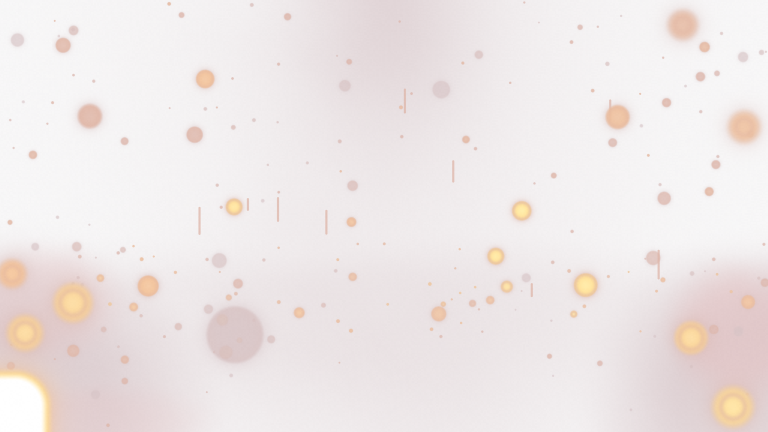
Give the GLSL for this background, as a Shadertoy shader.

```glsl
// Pale misty backdrop with warm bokeh lamps, drifting dust and thin sparks.

const vec3 PAPER = vec3(0.970, 0.968, 0.970);
const vec3 MIST  = vec3(0.860, 0.800, 0.810);
const vec3 BLUSH = vec3(0.900, 0.750, 0.750);
const vec3 MAUVE = vec3(0.840, 0.770, 0.780);
const vec3 CLAY  = vec3(0.870, 0.710, 0.660);
const vec3 AMBER = vec3(0.960, 0.760, 0.580);
const vec3 GOLD  = vec3(1.000, 0.880, 0.590);

float hash(vec2 p) {
    return fract(sin(dot(p, vec2(127.1, 311.7))) * 43758.545);
}

vec2 hash2(vec2 p) {
    return vec2(hash(p), hash(p + 19.7));
}

float bell(float x, float center, float width) {
    float t = (x - center) / width;
    return exp(-t * t);
}

// Layered sines give the mist its slow uneven drift.
float drift(vec2 p) {
    float sum = 0.0, amp = 0.5;
    for (int i = 0; i < 4; i++) {
        sum += amp * sin(p.x + 1.3 * sin(p.y)) * cos(p.y * 0.8);
        p = mat2(1.5, 1.1, -1.1, 1.5) * p + 1.7;
        amp *= 0.5;
    }
    return sum;
}

// Soft elliptical cloud: 1 at its center, 0 at its border.
float cloud(vec2 p, vec2 center, vec2 size) {
    return smoothstep(1.1, 0.45, length((p - center) / size));
}

vec3 mistyWall(vec2 p, float aspect) {
    float n = drift(p * 7.0);
    vec2 q = p + 0.03 * n;
    float mid = 0.5 * aspect;
    float column = bell(q.x, mid + 0.01, 0.20) * smoothstep(0.52, 0.95, p.y);
    float middle = bell(q.x, mid, 0.50);
    float ground = smoothstep(0.46, 0.32, q.y) * smoothstep(-0.1, 0.25, p.y);
    float left = cloud(q, vec2(0.0), vec2(0.50, 0.46));
    float right = cloud(q, vec2(aspect, 0.04), vec2(0.43, 0.42));
    float haze = 0.48 * column + 0.28 * middle + 0.20 * ground;
    haze += 0.72 * max(left, right) + 0.06 * n * middle;
    vec3 col = mix(PAPER, MIST, clamp(haze, 0.0, 1.0));
    float warm = cloud(q, vec2(aspect - 0.07, 0.23), vec2(0.18));
    warm += 0.6 * cloud(q, vec2(0.10, 0.30), vec2(0.20, 0.14));
    warm += 0.5 * cloud(q, vec2(0.22, 0.02), vec2(0.28, 0.10));
    return mix(col, BLUSH, 0.45 * warm);
}

// Heat runs from mauve (0) through clay and amber to gold (1).
vec3 heatColor(float heat) {
    vec3 col = mix(MAUVE, CLAY, smoothstep(0.0, 0.35, heat));
    col = mix(col, AMBER, smoothstep(0.35, 0.65, heat));
    return mix(col, GOLD, smoothstep(0.65, 1.0, heat));
}

vec3 lamp(vec3 col, vec2 p, vec2 center, float r, float heat, float blur, float alpha) {
    float pixel = 1.0 / iResolution.y;
    float dist = length(p - center);
    float d = dist - r;
    float soft = max(blur * r, pixel);
    float halo = exp(-max(d, 0.0) / (r * (0.18 + 0.6 * blur)));
    col = mix(col, heatColor(0.28 * heat), 0.55 * halo * alpha);
    float core = heat * smoothstep(r, 0.0, dist);
    vec3 fill = heatColor(heat) + vec3(0.01, 0.05, 0.08) * core;
    fill = mix(fill, CLAY, 0.55 * heat * bell(d, -soft, 0.12 * r + pixel));
    return mix(col, fill, alpha * smoothstep(soft, -soft, d));
}

// One lamp per grid cell; odds are given for the sky (x) and the floor (y).
vec3 scatter(vec3 col, vec2 p, float cell, float maxR, vec2 odds, float seed) {
    vec2 id = floor(p / cell);
    vec2 rnd = hash2(id + seed);
    vec2 rnd2 = hash2(id + seed + 53.0);
    float r = maxR * mix(0.4, 1.0, rnd2.x);
    vec2 center = (id + 0.5) * cell + (rnd - 0.5) * (cell - 2.8 * r);
    float floorBand = bell(center.y, 0.31, 0.13);
    float skyBand = smoothstep(0.42, 0.70, center.y);
    float odd = odds.x * skyBand + odds.y * floorBand;
    float present = step(hash(id + seed + 91.0), odd);
    float heat = rnd2.y * mix(0.55, 0.95, floorBand);
    return lamp(col, p, center, r, heat, 0.12, present * mix(0.5, 0.9, rnd2.y));
}

// Short upright sparks spread along the width by the golden ratio.
vec3 sparks(vec3 col, vec2 p, float aspect) {
    for (int i = 0; i < 9; i++) {
        float k = float(i);
        vec2 c = vec2(mix(0.25, 0.95, fract(k * 0.618 + 0.16)) * aspect,
                      mix(0.32, 0.86, hash(vec2(k, 4.0))));
        float len = mix(0.012, 0.034, hash(vec2(k, 8.0)));
        float d = length(vec2(p.x - c.x, max(abs(p.y - c.y) - len, 0.0)));
        col = mix(col, CLAY, 0.75 * smoothstep(0.004, 0.001, d));
    }
    return col;
}

void mainImage(out vec4 fragColor, in vec2 fragCoord) {
    vec2 p = fragCoord / iResolution.y;
    float aspect = iResolution.x / iResolution.y;
    vec3 col = mistyWall(p, aspect);

    // Dust and small lamps, from fine to coarse
    col = scatter(col, p, 0.035, 0.004, vec2(0.08, 0.22), 3.0);
    col = scatter(col, p, 0.065, 0.011, vec2(0.07, 0.36), 17.0);
    col = scatter(col, p, 0.120, 0.020, vec2(0.20, 0.30), 41.0);
    col = sparks(col, p, aspect);

    // Large lamps: faint, upper, middle, then near the lower corners
    col = lamp(col, p, vec2(0.544, 0.225), 0.065, 0.08, 0.08, 0.75);
    col = lamp(col, p, vec2(0.208, 0.731), 0.027, 0.42, 0.20, 0.9);
    col = lamp(col, p, vec2(0.475, 0.817), 0.021, 0.60, 0.12, 0.9);
    col = lamp(col, p, vec2(aspect - 0.348, 0.729), 0.027, 0.55, 0.15, 0.9);
    col = lamp(col, p, vec2(aspect - 0.055, 0.706), 0.033, 0.55, 0.45, 0.9);
    col = lamp(col, p, vec2(aspect - 0.197, 0.942), 0.031, 0.48, 0.45, 0.9);
    col = lamp(col, p, vec2(0.542, 0.521), 0.019, 0.92, 0.08, 1.0);
    col = lamp(col, p, vec2(0.343, 0.338), 0.024, 0.62, 0.10, 0.9);
    col = lamp(col, p, vec2(aspect - 0.570, 0.512), 0.022, 1.0, 0.08, 1.0);
    col = lamp(col, p, vec2(aspect - 0.630, 0.407), 0.019, 0.95, 0.08, 1.0);
    col = lamp(col, p, vec2(aspect - 0.422, 0.340), 0.027, 0.95, 0.08, 1.0);
    col = lamp(col, p, vec2(0.028, 0.366), 0.030, 0.65, 0.40, 0.95);
    col = lamp(col, p, vec2(0.169, 0.299), 0.042, 0.84, 0.30, 1.0);
    col = lamp(col, p, vec2(0.058, 0.229), 0.038, 0.84, 0.35, 1.0);
    col = lamp(col, p, vec2(aspect - 0.178, 0.218), 0.036, 0.84, 0.25, 1.0);
    col = lamp(col, p, vec2(aspect - 0.081, 0.058), 0.043, 0.90, 0.35, 1.0);

    // Blown-out corner light with a golden fringe
    float d = length(max(p - vec2(0.035, 0.060), 0.0)) - 0.072;
    col = mix(col, AMBER, 0.75 * exp(-max(d, 0.0) / 0.022));
    col = mix(col, GOLD, smoothstep(0.018, -0.006, d));
    col = mix(col, vec3(1.0), smoothstep(0.006, -0.014, d));

    // Fine paper grain
    col += 0.008 * (hash(floor(p * 288.0)) - 0.5);
    fragColor = vec4(clamp(col, 0.0, 1.0), 1.0);
}
```
